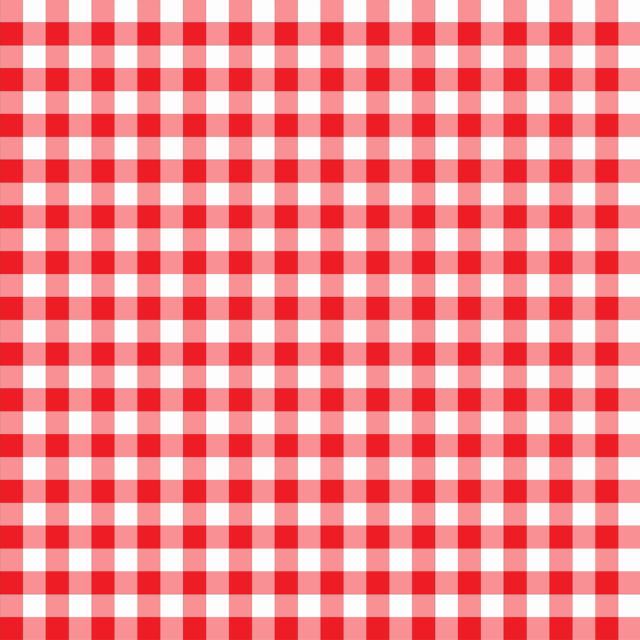
Write a WebGL 1 fragment shader that draws this pattern.

```glsl
precision mediump float;
// Red and white gingham check with faint dark seams where the bands meet.

uniform vec2 u_resolution;

#define REPEATS vec2(13.975, 13.99)    // checks across and up
#define EDGE_SOFTNESS 0.0012           // half width of a band edge, in canvas units
#define SEAM_WIDTH 0.0019              // half width of a seam, in canvas units
#define SEAM_MIN 0.03                  // darkening of the faintest seam
#define SEAM_MAX 0.13                  // darkening of the strongest seam
#define WHITE vec3(0.996, 0.992, 0.992)
#define PINK vec3(0.975, 0.565, 0.582)
#define RED vec3(0.930, 0.108, 0.145)

float hash(float n) {
  return fract(sin(n * 12.9898 + 4.137) * 437.585);
}

// Signed distance to the nearest band edge on each axis, positive inside a band.
vec2 bandDistance(vec2 uv) {
  vec2 fromCentre = abs(fract(uv * REPEATS + 0.25) - 0.5);
  return (0.25 - fromCentre) / REPEATS;
}

// Each seam keeps one strength along its whole length.
float seamStrength(float index) {
  float h = hash(index);
  return mix(SEAM_MIN, SEAM_MAX, h * h);
}

void main() {
  vec2 uv = gl_FragCoord.xy / u_resolution;
  vec2 pixel = 1.0 / u_resolution;
  vec2 dist = bandDistance(uv);

  // Translucent bands: one layer is pink, two crossing layers are red.
  vec2 soft = max(vec2(EDGE_SOFTNESS), 0.6 * pixel);
  vec2 band = smoothstep(-soft, soft, dist);
  vec3 color = mix(mix(WHITE, PINK, band.x), mix(PINK, RED, band.x), band.y);

  // Thin darker seams, uneven from one edge to the next.
  vec2 seam = 1.0 - smoothstep(vec2(0.0), max(vec2(SEAM_WIDTH), pixel), abs(dist));
  vec2 index = floor(uv * REPEATS * 2.0 + 0.5);
  color *= 1.0 - seam.x * seamStrength(index.x);
  color *= 1.0 - seam.y * seamStrength(index.y + 37.0);

  gl_FragColor = vec4(color, 1.0);
}
```
